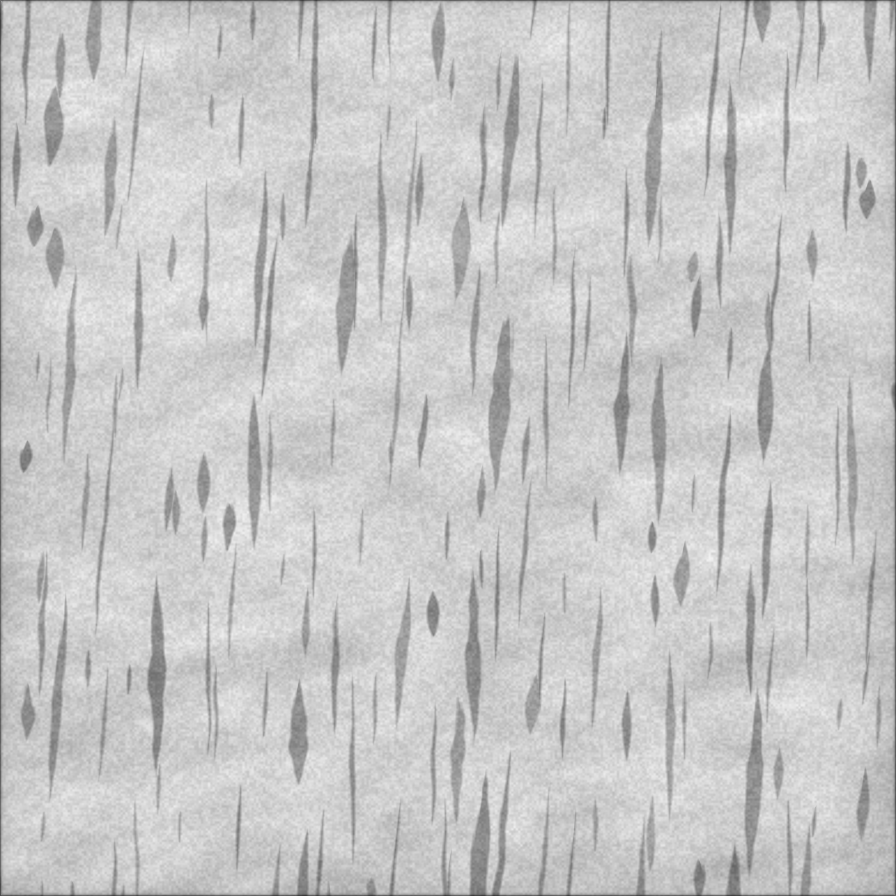
Give the GLSL for this texture, as a WebGL 1 fragment shader.

```glsl
precision highp float;
uniform vec2 u_resolution;

// Streak layout and shape, in canvas units
const vec2 GRID = vec2(20.0, 9.0);
const float DENSITY = 0.98;
const float MIN_LENGTH = 0.018;
const float MAX_LENGTH = 0.115;
const float MIN_WIDTH = 0.0024;
const float MAX_WIDTH = 0.0125;
const float MAX_TILT = 0.11;
const float WOBBLE = 0.004;
const float SOFTNESS = 0.0021;

// Tones
const float PAPER = 0.805;
const float STREAK_FAINT = 0.23;
const float STREAK_DEEP = 0.36;
const float OVERLAP = 0.25;
const float CLOUD_CONTRAST = 0.21;
const float GRAIN_CONTRAST = 0.15;
const float RIM_LINE = 0.75;
const float RIM_SHADE = 0.09;

float hash(vec2 p) {
  vec3 q = fract(vec3(p.xyx) * 0.1031);
  q += dot(q, q.yzx + 33.33);
  return fract((q.x + q.y) * q.z);
}

float noise(vec2 p) {
  vec2 cell = floor(p);
  vec2 f = fract(p);
  f = f * f * (3.0 - 2.0 * f);
  float low = mix(hash(cell), hash(cell + vec2(1.0, 0.0)), f.x);
  float high = mix(hash(cell + vec2(0.0, 1.0)), hash(cell + 1.0), f.x);
  return mix(low, high, f.y);
}

float fbm(vec2 p) {
  float sum = 0.0;
  float gain = 0.5;
  for (int i = 0; i < 4; i++) {
    sum += gain * noise(p);
    p = p * 2.03 + 17.3;
    gain *= 0.55;
  }
  return sum;
}

// Darkness of the tapered, slightly leaning streak owned by one cell
float streak(vec2 uv, vec2 cell) {
  vec2 id = cell + 40.0;
  if (hash(id + 3.7) > DENSITY) return 0.0;
  vec2 center = (cell + vec2(hash(id), hash(id + 71.3))) / GRID;
  float size = pow(hash(id + 131.9), 1.5);
  float halfLength = mix(MIN_LENGTH, MAX_LENGTH, size);
  float halfWidth = mix(MIN_WIDTH, MAX_WIDTH, pow(hash(id + 211.1), 4.0));
  halfWidth *= 0.65 + 0.35 * sqrt(size);

  vec2 p = uv - center;
  p.x -= p.y * MAX_TILT * (hash(id + 307.7) - 0.1);
  p.x += WOBBLE * (noise(vec2(uv.y * 26.0, id.x * 7.1 + id.y)) - 0.5);

  // Fibres across the streak end at different heights
  float fibre = noise(vec2(uv.x * 230.0, id.y * 5.3 + uv.y * 6.0));
  float along = abs(p.y / halfLength + 0.2 * (fibre - 0.5));
  along *= 0.88 + 0.3 * fibre;
  float taper = 1.0 - pow(along, 1.7);
  float ragged = 0.75 + 0.5 * noise(vec2(uv.y * 55.0, id.x * 3.7 + id.y * 11.0));
  float dist = abs(p.x) - halfWidth * taper * ragged;
  float ink = 1.0 - smoothstep(-SOFTNESS, SOFTNESS, dist);
  ink *= 1.0 - smoothstep(0.9, 1.05, along);
  return ink * mix(STREAK_FAINT, STREAK_DEEP, hash(id + 401.3));
}

float streaks(vec2 uv) {
  vec2 home = floor(uv * GRID);
  float dark = 0.0;
  for (int y = -2; y <= 2; y++) {
    for (int x = -1; x <= 1; x++) {
      float s = streak(uv, home + vec2(float(x), float(y)));
      dark = max(dark, s) + OVERLAP * min(dark, s);
    }
  }
  return dark;
}

void main() {
  vec2 uv = gl_FragCoord.xy / u_resolution;

  // Mottled paper, brighter towards the top, clouds drawn out sideways
  float light = PAPER + 0.03 * (uv.y - 0.5);
  vec2 slanted = vec2(uv.x, uv.y - 0.15 * uv.x);
  light += CLOUD_CONTRAST * (fbm(slanted * vec2(11.0, 23.0)) - 0.46);

  light *= 1.0 - streaks(uv);

  // Fine grain in two sizes
  float grain = 0.6 * noise(uv * 390.0) + 0.4 * noise(uv.yx * 210.0 + 50.0);
  light += GRAIN_CONTRAST * (grain - 0.5);

  // Shaded rim with a thin dark line
  vec2 border = min(uv, 1.0 - uv);
  float edge = min(border.x, border.y);
  light *= 1.0 - RIM_SHADE * exp(-edge / 0.025);
  light *= 1.0 - RIM_LINE * exp(-edge / 0.0012);

  gl_FragColor = vec4(vec3(clamp(light, 0.0, 1.0)), 1.0);
}
```
